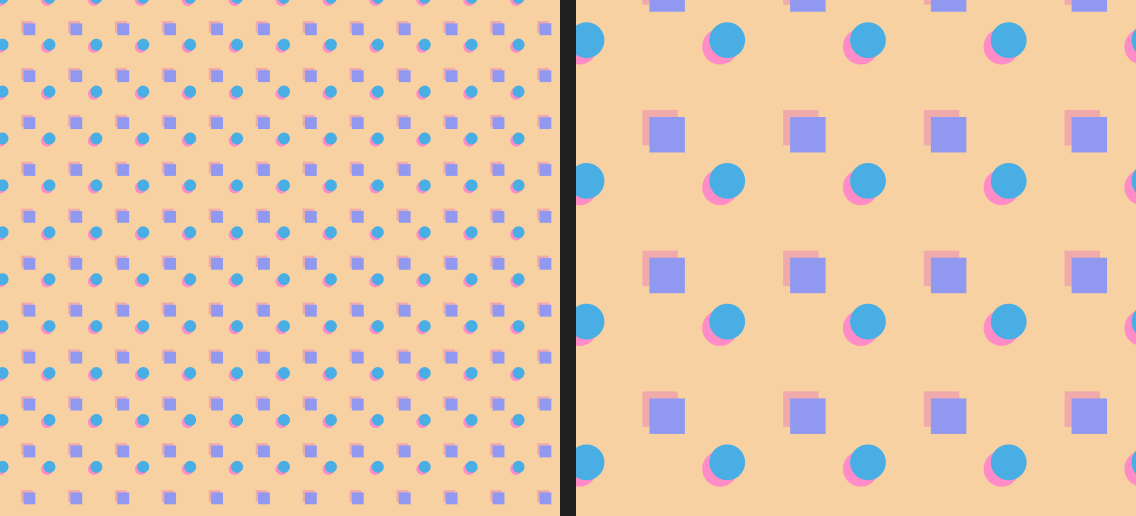
Left: the whole. Right: its middle third, enlarged.
This pattern is drawn by a WebGL 1 fragment shader. Its source:

```glsl
precision highp float;

// Flat confetti grid: lilac squares and sky-blue discs, each over a pink drop shadow.
// Each motif snaps to its nearest grid site; clamping the site index ends the grid
// at the right and bottom, and signed distances give smooth edges.

uniform vec2 u_resolution;

// Lengths are in tiles, measured from the top left corner.
const float TILES_DOWN = 11.0;
const vec2 GRID_COUNT = vec2(12.0, 11.0);

const vec2 SQUARE_CENTER = vec2(0.627, 0.624);
const float SQUARE_HALF = 0.126;
const vec2 SQUARE_SHADOW = vec2(-0.050, -0.050);

const vec2 DISC_CENTER = vec2(0.054, -0.048);
const float DISC_RADIUS = 0.127;
const vec2 DISC_SHADOW = vec2(-0.051, 0.046);

const vec3 PEACH = vec3(0.973, 0.818, 0.640);
const vec3 LILAC = vec3(0.565, 0.598, 0.940);
const vec3 ROSE = vec3(0.940, 0.667, 0.675);
const vec3 SKY = vec3(0.285, 0.682, 0.894);
const vec3 HOT_PINK = vec3(1.000, 0.550, 0.775);

// Offset from the nearest site of the finite grid
vec2 toNearestSite(vec2 p, vec2 firstSite) {
  vec2 q = p - firstSite;
  return q - clamp(floor(q + 0.5), vec2(0.0), GRID_COUNT - 1.0);
}

float squareDistance(vec2 p) {
  vec2 d = abs(p) - SQUARE_HALF;
  return length(max(d, 0.0)) + min(max(d.x, d.y), 0.0);
}

float discDistance(vec2 p) {
  return length(p) - DISC_RADIUS;
}

// Coverage across an edge about one pixel wide
float coverage(float distanceToEdge, float pixel) {
  return clamp(0.5 - distanceToEdge / pixel, 0.0, 1.0);
}

void main() {
  float pixel = TILES_DOWN / u_resolution.y;
  vec2 p = vec2(gl_FragCoord.x, u_resolution.y - gl_FragCoord.y) * pixel;

  vec2 square = toNearestSite(p, SQUARE_CENTER);
  vec2 disc = toNearestSite(p, DISC_CENTER);

  // Shadows lie beneath their motifs
  vec3 color = PEACH;
  color = mix(color, ROSE, coverage(squareDistance(square - SQUARE_SHADOW), pixel));
  color = mix(color, LILAC, coverage(squareDistance(square), pixel));
  color = mix(color, HOT_PINK, coverage(discDistance(disc - DISC_SHADOW), pixel));
  color = mix(color, SKY, coverage(discDistance(disc), pixel));

  gl_FragColor = vec4(color, 1.0);
}
```
